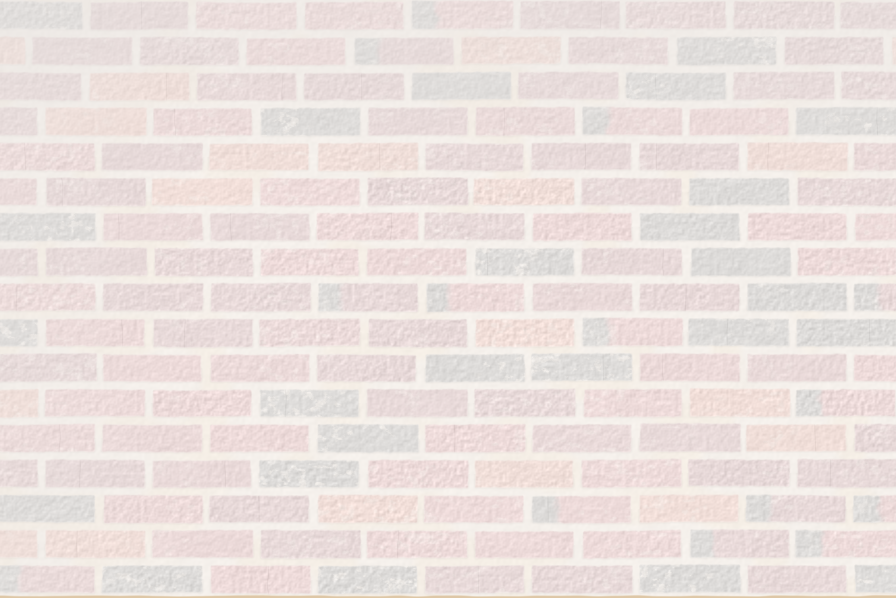
Reproduce this texture procedurally as a Shadertoy shader.

```glsl
// Pale, whitewashed running-bond brick wall with worn pink and grey bricks.

const float ASPECT = 1.5;
const vec2 PITCH = vec2(0.1797, 0.0589);   // brick plus joint, in canvas heights
const float JOINT = 0.0125;                // joint width
const float TOP_JOINT = 0.0557;            // depth of the first bed joint

const vec3 MORTAR = vec3(0.962, 0.944, 0.925);
const vec3 PINK = vec3(0.930, 0.857, 0.853);
const vec3 MAUVE = vec3(0.908, 0.852, 0.850);
const vec3 PEACH = vec3(0.950, 0.876, 0.848);
const vec3 GREY = vec3(0.868, 0.860, 0.852);
const vec3 HAZE = vec3(0.895, 0.880, 0.872);
const vec3 SAND = vec3(0.87, 0.78, 0.65);

float hash(vec2 p) {
    vec3 q = fract(vec3(p.xyx) * 0.1031);
    q += dot(q, q.yzx + 33.33);
    return fract((q.x + q.y) * q.z);
}

float noise(vec2 p) {
    vec2 i = floor(p), f = fract(p);
    f = f * f * (3.0 - 2.0 * f);
    return mix(mix(hash(i), hash(i + vec2(1, 0)), f.x),
               mix(hash(i + vec2(0, 1)), hash(i + vec2(1, 1)), f.x), f.y);
}

float fbm(vec2 p) {
    float sum = 0.0, gain = 0.5;
    for (int i = 0; i < 4; i++) {
        sum += gain * noise(p);
        p = p * 2.03 + 17.0;
        gain *= 0.5;
    }
    return sum;
}

float boxDistance(vec2 p, vec2 halfSize, float radius) {
    vec2 d = abs(p) - halfSize + radius;
    return length(max(d, 0.0)) + min(max(d.x, d.y), 0.0) - radius;
}

// Returns the brick's id and its centred local position.
vec2 brickCell(vec2 p, out vec2 local) {
    float t = (1.0 - p.y - TOP_JOINT) / PITCH.y;
    float row = floor(t) + 1.0;
    float shift = mod(row, 2.0) < 0.5 ? 0.166 : 0.070;
    shift -= 0.022 * step(row, 2.5);       // top courses sit further left
    float s = (p.x - shift) / PITCH.x;
    local = vec2(fract(s) - 0.5, 0.5 - fract(t)) * PITCH;
    return vec2(floor(s) + 20.0, row + 5.0);
}

// Light from the upper left over the rough surface.
float relief(vec2 p, float scale) {
    vec2 q = p * scale;
    return noise(q + vec2(-0.35, 0.35)) - noise(q - vec2(-0.35, 0.35));
}

vec3 brickColour(vec2 id, vec2 local, vec2 p) {
    float kind = hash(id * 3.7 + 11.0);
    float isGrey = step(0.84, kind);
    vec3 colour = mix(PINK, MAUVE, smoothstep(0.3, 0.65, hash(id + 41.0)));
    colour = mix(colour, PEACH, step(kind, 0.17) * 0.8);

    // Grey firing covers whole bricks, or just one end of a few.
    float burntEnd = step(0.78, kind) * (1.0 - isGrey)
        * smoothstep(-0.035, -0.05, local.x + 0.02 * (fbm(p * 60.0) - 0.5));
    colour = mix(colour, GREY, max(isGrey, burntEnd));
    colour += 0.028 * (fbm(p * vec2(22.0, 40.0) + id) - 0.47);

    // Chalky patches, rough grain and occasional vertical hairlines.
    float worn = smoothstep(0.50, 0.72, fbm(p * vec2(75.0, 105.0) + 9.0));
    float patchy = smoothstep(0.35, 0.65, noise(p * 13.0 + id));
    colour = mix(colour, MORTAR, worn * patchy * mix(0.35, 0.65, isGrey));
    float rough = mix(0.035, 0.065, hash(id + 73.0));
    colour += rough * (relief(p, 170.0) + 0.6 * relief(p, 310.0));
    float lineX = (hash(id + 5.0) - 0.5) * 0.13 + 0.003 * (noise(p * 45.0) - 0.5);
    float hairline = smoothstep(0.0016, 0.0004, abs(local.x - lineX));
    return colour - 0.035 * hairline * step(0.66, hash(id + 91.0));
}

void mainImage(out vec4 fragColor, in vec2 fragCoord) {
    vec2 uv = fragCoord / iResolution.xy;
    vec2 p = uv * vec2(ASPECT, 1.0);
    float pixel = 1.0 / iResolution.y;

    // Slightly uneven courses and chipped edges.
    vec2 warped = p + 0.0025 * (vec2(noise(p * 9.0), noise(p * 7.0 + 31.0)) - 0.5);
    vec2 local;
    vec2 id = brickCell(warped, local);
    vec2 jitter = vec2(hash(id + 2.0), hash(id + 8.0)) - 0.5;
    vec2 halfSize = 0.5 * (PITCH - JOINT) + jitter * vec2(0.0025, 0.0012);
    float edge = boxDistance(local - jitter.yx * vec2(0.003, 0.001), halfSize, 0.003);
    edge += 0.003 * (fbm(p * 95.0) - 0.47);

    // Mortar with warm stains, then the brick face with its pale rim.
    vec3 mortar = MORTAR + 0.022 * (fbm(p * 60.0) - 0.47) + 0.012 * relief(p, 190.0);
    mortar -= vec3(0.0, 0.008, 0.022) * smoothstep(0.55, 0.8, noise(p * 14.0));
    mortar -= 0.022 * smoothstep(0.004, 0.0, edge) * step(local.y, 0.0);
    vec3 face = brickColour(id, local, p);
    face = mix(face, MORTAR, 0.35 * smoothstep(-0.003, 0.0, edge));
    vec3 colour = mix(mortar, face, smoothstep(pixel, -pixel, edge));

    // Cool haze toward the top and the left side.
    float haze = 0.38 * smoothstep(0.65, 1.0, uv.y) + 0.22 * smoothstep(0.25, 0.0, uv.x);
    colour = mix(colour, HAZE, haze * 0.8);

    // Sandy ledge along the bottom.
    float ledge = 0.0035 + 0.002 * (noise(vec2(p.x * 30.0, 3.0)) - 0.5);
    colour = mix(colour, SAND, smoothstep(ledge + pixel, ledge - pixel, p.y));
    fragColor = vec4(clamp(colour, 0.0, 1.0), 1.0);
}
```
